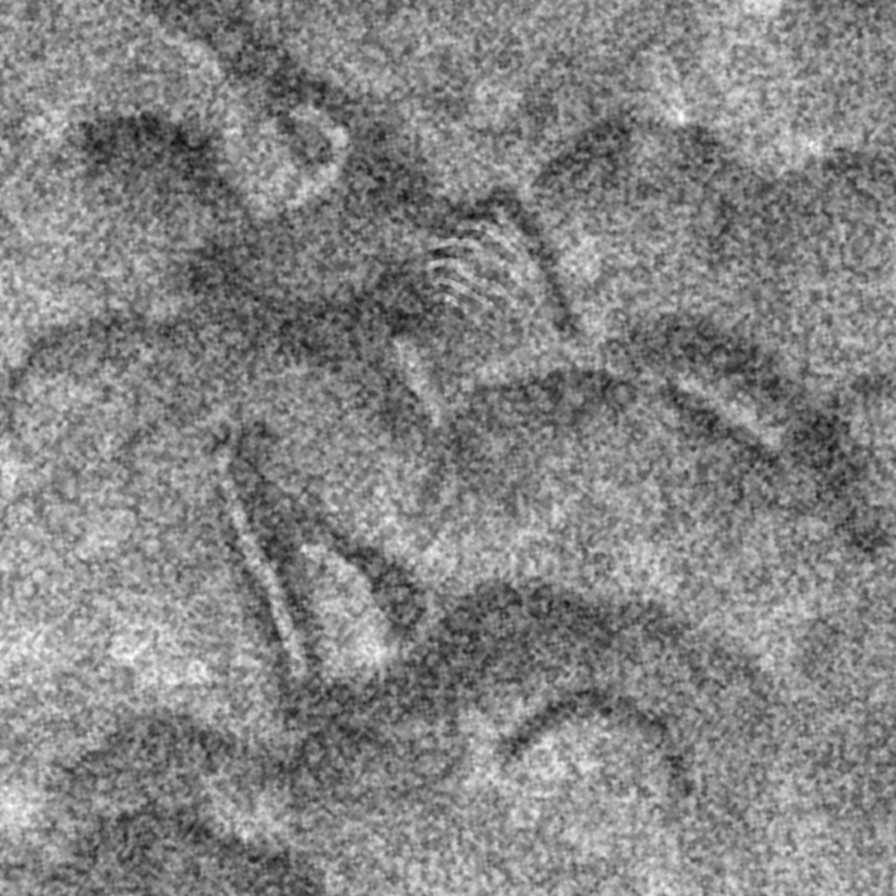
Reproduce this texture procedurally as a three.js fragment shader.

```glsl
// Grey radar-like terrain: overlapping hills with shadowed upper rims, dark folded
// bands, pale strands and fine strata. Hills come from a jittered grid, the folds
// from bent strokes in warped space, and speckle noise covers everything.
#define HILLS 3.7
#define WARP 0.045
#define VALLEY_TONE 0.61
#define RIM_SHADE 0.30
#define BAND_TONE 0.25
#define STRAND_TONE 0.68
#define STRATA_PITCH 0.021
#define GRAIN_SCALE 150.0
#define GRAIN_AMOUNT 0.32

varying vec2 vUv;

float hash(vec2 p) {
  vec3 q = fract(p.xyx * 0.1031);
  q += dot(q, q.yzx + 33.33);
  return fract((q.x + q.y) * q.z);
}

float noise(vec2 p) {
  vec2 i = floor(p), f = fract(p);
  f = f * f * (3.0 - 2.0 * f);
  return mix(mix(hash(i), hash(i + vec2(1, 0)), f.x),
             mix(hash(i + vec2(0, 1)), hash(i + vec2(1, 1)), f.x), f.y);
}

float fbm(vec2 p) {
  float sum = 0.0, gain = 0.5;
  for (int i = 0; i < 4; i++) {
    sum += gain * noise(p);
    p = mat2(1.6, 1.2, -1.2, 1.6) * p + 17.0;
    gain *= 0.5;
  }
  return sum / 0.9375;
}

// Distance to a quadratic curve, walked as short segments
float curve(vec2 p, vec2 a, vec2 b, vec2 c) {
  float d = 9.0;
  vec2 start = a;
  for (int i = 1; i <= 10; i++) {
    float t = float(i) / 10.0;
    vec2 end = mix(mix(a, b, t), mix(b, c, t), t);
    vec2 along = end - start, rel = p - start;
    d = min(d, length(rel - along * clamp(dot(rel, along) / dot(along, along), 0.0, 1.0)));
    start = end;
  }
  return d;
}

float stroke(vec2 p, vec2 a, vec2 b, vec2 c, float width, float soft) {
  return 1.0 - smoothstep(width - soft, width + soft, curve(p, a, b, c));
}

// Hills, painted from the back row to the front row
float hills(vec2 p, float tone) {
  vec2 g = p * HILLS, cell = floor(g);
  for (int j = 0; j < 3; j++) {
    for (int i = 0; i < 3; i++) {
      vec2 id = cell + vec2(float(i) - 1.0, 1.0 - float(j));
      vec2 jitter = vec2(hash(id + 5.0), hash(id + 41.0)) - 0.5;
      vec2 q = (g - id - 0.5 - 0.7 * jitter) * vec2(0.8, 1.0);
      float depth = mix(0.38, 0.7, hash(id + 73.0)) - length(q);
      float facing = smoothstep(-0.3, 0.8, q.y / (length(q) + 0.001));
      float rim = exp(-5.0 * max(depth, 0.0)) * facing * mix(0.4, 1.0, hash(id + 91.0));
      float body = mix(0.49, 0.59, hash(id + 19.0));
      tone = mix(tone, body - RIM_SHADE * rim, smoothstep(-0.03, 0.05, depth));
    }
  }
  return tone;
}

float darkBands(vec2 p) {
  float m = stroke(p, vec2(0.20, 1.02), vec2(0.32, 0.88), vec2(0.44, 0.80), 0.036, 0.016);
  m = max(m, stroke(p, vec2(0.23, 0.70), vec2(0.30, 0.60), vec2(0.47, 0.67), 0.034, 0.018));
  m = max(m, stroke(p, vec2(0.47, 0.67), vec2(0.55, 0.90), vec2(0.63, 0.64), 0.016, 0.012));
  m = max(m, stroke(p, vec2(0.27, 0.50), vec2(0.30, 0.28), vec2(0.36, 0.21), 0.030, 0.014));
  m = max(m, stroke(p, vec2(0.34, 0.22), vec2(0.44, 0.20), vec2(0.52, 0.30), 0.036, 0.020));
  m = max(m, stroke(p, vec2(0.52, 0.30), vec2(0.61, 0.37), vec2(0.67, 0.27), 0.020, 0.015));
  m = max(m, stroke(p, vec2(0.33, 0.41), vec2(0.42, 0.40), vec2(0.45, 0.31), 0.030, 0.016));
  m = max(m, stroke(p, vec2(0.70, 0.61), vec2(0.88, 0.66), vec2(0.96, 0.40), 0.026, 0.018));
  return max(m, stroke(p, vec2(0.58, 0.17), vec2(0.69, 0.27), vec2(0.77, 0.13), 0.013, 0.010));
}

float paleStrands(vec2 p) {
  float m = stroke(p, vec2(0.22, 0.94), vec2(0.27, 0.88), vec2(0.26, 0.84), 0.005, 0.004);
  m = max(m, stroke(p, vec2(0.33, 0.87), vec2(0.43, 0.84), vec2(0.33, 0.78), 0.007, 0.004));
  m = max(m, stroke(p, vec2(0.25, 0.49), vec2(0.27, 0.40), vec2(0.33, 0.26), 0.007, 0.004));
  m = max(m, stroke(p, vec2(0.34, 0.39), vec2(0.44, 0.34), vec2(0.37, 0.26), 0.012, 0.005));
  m = max(m, stroke(p, vec2(0.45, 0.62), vec2(0.46, 0.58), vec2(0.49, 0.54), 0.012, 0.005));
  m = max(m, 0.9 * stroke(p, vec2(0.38, 0.45), vec2(0.48, 0.33), vec2(0.63, 0.43), 0.020, 0.012));
  return max(m, 0.7 * stroke(p, vec2(0.06, 0.86), vec2(0.08, 0.75), vec2(0.01, 0.64), 0.026, 0.012));
}

// Fan of thin concentric layers under the arch
float strata(vec2 p) {
  float ring = length(p - vec2(0.48, 0.60)) + 0.012 * noise(p * 30.0);
  float wave = abs(fract(ring / STRATA_PITCH) - 0.5);
  float patchMask = 1.0 - smoothstep(0.045, 0.065, length((p - vec2(0.535, 0.70)) * vec2(0.9, 1.0)));
  return patchMask * (1.0 - smoothstep(0.12, 0.32, wave));
}

void main() {
  vec2 p = vUv;
  vec2 bend = vec2(fbm(p * 9.0 + 3.0), fbm(p * 9.0 + 61.0)) - 0.5;
  vec2 w = p + WARP * bend;

  // Land, mottling and bright rough ground
  float tone = hills(w + WARP * bend, VALLEY_TONE);
  tone += 0.22 * (fbm(p * 7.0 + 29.0) - 0.5);
  tone += 0.13 * smoothstep(0.60, 0.74, fbm(w * 11.0 + 83.0));

  // Folds, strands and layers
  tone = mix(tone, BAND_TONE + 0.16 * fbm(p * 14.0), 0.85 * darkBands(w));
  tone = mix(tone, STRAND_TONE, 0.9 * paleStrands(w));
  tone = mix(tone, STRAND_TONE, 0.8 * strata(w));

  // Two rotated layers of speckle
  float grain = noise(p * GRAIN_SCALE) - 0.5;
  grain += 0.75 * (noise(mat2(0.8, 0.6, -0.6, 0.8) * p * GRAIN_SCALE * 1.6 + 300.0) - 0.5);
  tone += GRAIN_AMOUNT * grain;
  gl_FragColor = vec4(vec3(clamp(tone, 0.0, 1.0)), 1.0);
}
```
